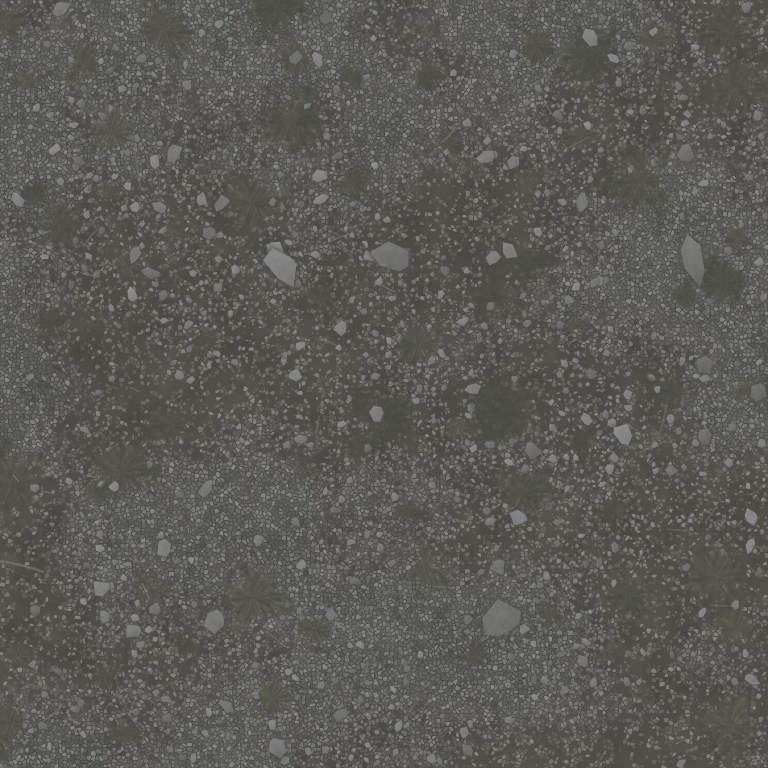
A WebGL 2 fragment shader for this texture:

```glsl
#version 300 es
precision highp float;
precision highp int;
// Stony ground seen from above: fine cellular grit over dark soil, scattered
// angular pebbles in several sizes, soft tufts of olive moss with radial
// blades, and thin twigs. Every part is scattered on jittered grids.

#define GRIT_CELLS 185.0
#define PATCH_SCALE 6.0
#define MOSS_CELLS 11.0
#define MOSS_DENSITY 0.62
#define SOIL_COLOR vec3(0.308, 0.306, 0.297)
#define GRIT_DARK vec3(0.365, 0.362, 0.352)
#define GRIT_LIGHT vec3(0.520, 0.518, 0.510)
#define STONE_DARK vec3(0.395, 0.395, 0.390)
#define STONE_LIGHT vec3(0.545, 0.548, 0.548)
#define MOSS_DARK vec3(0.292, 0.292, 0.272)
#define MOSS_LIGHT vec3(0.378, 0.375, 0.318)

uniform vec2 u_resolution;
out vec4 fragColor;

const float TAU = 6.2831853;

// Integer hash: three values in 0..1 per cell and seed
vec3 hash3(vec2 cell, int seed) {
  uvec3 v = uvec3(ivec3(ivec2(cell), seed)) * 1664525u + 1013904223u;
  v.x += v.y * v.z; v.y += v.z * v.x; v.z += v.x * v.y;
  v ^= v >> 16u;
  v.x += v.y * v.z; v.y += v.z * v.x; v.z += v.x * v.y;
  return vec3(v >> 8u) / 16777216.0;
}

float valueNoise(vec2 p, int seed) {
  vec2 i = floor(p), f = fract(p);
  f = f * f * (3.0 - 2.0 * f);
  float low = mix(hash3(i, seed).x, hash3(i + vec2(1, 0), seed).x, f.x);
  float high = mix(hash3(i + vec2(0, 1), seed).x, hash3(i + vec2(1, 1), seed).x, f.x);
  return mix(low, high, f.y);
}

float fbm(vec2 p, int seed) {
  float sum = 0.0, amp = 0.52;
  for (int k = 0; k < 4; k++) {
    sum += amp * valueNoise(p, seed + k);
    p = mat2(1.6, 1.2, -1.2, 1.6) * p;
    amp *= 0.52;
  }
  return sum;
}

mat2 rotation(float a) { return mat2(cos(a), sin(a), -sin(a), cos(a)); }

// Fine grit: grains thin out to bare soil where 'cover' is low
vec3 grit(vec2 p, float cover) {
  vec2 g = p * GRIT_CELLS, base = floor(g);
  float near = 9.0, second = 9.0;
  vec3 id = vec3(0.0);
  for (int n = 0; n < 9; n++) {
    vec2 cell = base + vec2(n % 3 - 1, n / 3 - 1);
    vec3 h = hash3(cell, 11);
    float d = length(g - cell - h.xy);
    if (d < near) { second = near; near = d; id = hash3(cell, 12); }
    else second = min(second, d);
  }
  float threshold = mix(0.68, 0.0, cover);
  float grain = smoothstep(threshold - 0.12, threshold + 0.12, id.x)
              * smoothstep(0.0, 0.38, second - near);
  return mix(SOIL_COLOR, mix(GRIT_DARK, GRIT_LIGHT, id.y * id.y), grain);
}

// Irregular convex stones, clustered by noise, with a soft contact shadow
void addStones(inout vec3 col, vec2 p, float cells, float density, int seed) {
  vec2 g = p * cells, base = floor(g);
  float px = cells / u_resolution.y;
  for (int n = 0; n < 9; n++) {
    vec2 cell = base + vec2(n % 3 - 1, n / 3 - 1);
    vec3 h = hash3(cell, seed), look = hash3(cell, seed + 1);
    float cluster = smoothstep(0.25, 0.75, valueNoise(cell / cells * 7.0, 31));
    if (h.z > density * (0.35 + 1.3 * cluster)) continue;
    vec2 offset = g - cell - mix(vec2(0.2), vec2(0.8), h.xy);
    vec2 q = rotation(look.x * TAU) * offset * vec2(1.0, 1.0);
    q.y *= 1.0 + 0.7 * look.z;
    float radius = mix(0.17, 0.42, look.y * look.y), d = -1.0;
    for (int k = 0; k < 6; k++) {
      vec3 side = hash3(cell, seed + 2 + k);
      float a = (float(k) + 0.7 * side.x) * TAU / 6.0;
      d = max(d, dot(q, vec2(cos(a), sin(a))) - radius * (0.7 + 0.35 * side.y));
    }
    float shadow = 1.0 - smoothstep(0.0, 0.10 + px, d);
    col = mix(col, SOIL_COLOR, 0.5 * shadow);
    vec3 stone = mix(STONE_DARK, STONE_LIGHT, 0.2 + 0.8 * hash3(cell, seed + 9).x);
    stone += 0.03 * dot(offset, vec2(-0.6, 0.8)) / radius;
    stone += 0.07 * (fbm(p * 130.0, 41) - 0.5);
    col = mix(col, stone, 0.92 * (1.0 - smoothstep(-px, 0.6 * px, d)));
  }
}

// Moss tufts: ragged soft discs combed by blades running outward
void addMoss(inout vec3 col, vec2 p) {
  vec2 g = p * MOSS_CELLS, base = floor(g);
  float ragged = fbm(p * 45.0, 51) - 0.5;
  for (int n = 0; n < 9; n++) {
    vec2 cell = base + vec2(n % 3 - 1, n / 3 - 1);
    vec3 h = hash3(cell, 61), look = hash3(cell, 62);
    if (h.z > MOSS_DENSITY) continue;
    vec2 q = g - cell - h.xy;
    float dist = length(q * vec2(1.0, 0.9 + 0.5 * look.z));
    float radius = mix(0.22, 0.62, look.x * look.x);
    float blades = valueNoise(vec2(atan(q.y, q.x) * 8.0, dist * 9.0), 63);
    float reach = dist / radius + 1.5 * ragged + 0.35 * (blades - 0.5);
    float mask = 1.0 - smoothstep(0.35, 1.0, reach);
    float tone = clamp(blades * (0.3 + 0.9 * look.y) + 0.6 * ragged, 0.0, 1.0);
    col = mix(col, mix(MOSS_DARK, MOSS_LIGHT, tone), 0.88 * mask);
  }
}

// Thin bent twigs and dry stalks
void addTwigs(inout vec3 col, vec2 p, float cells, float density, int seed) {
  vec2 g = p * cells, base = floor(g);
  float px = cells / u_resolution.y;
  for (int n = 0; n < 9; n++) {
    vec2 cell = base + vec2(n % 3 - 1, n / 3 - 1);
    vec3 h = hash3(cell, seed), look = hash3(cell, seed + 1);
    if (h.z > density) continue;
    vec2 q = rotation(look.x * TAU) * (g - cell - h.xy);
    q.y += 0.5 * (look.z - 0.5) * q.x * q.x;
    q.x -= clamp(q.x, -0.45 * look.y, 0.45 * look.y);
    float mask = 1.0 - smoothstep(0.0, 0.012 + px, length(q));
    col = mix(col, mix(SOIL_COLOR, STONE_LIGHT * vec3(0.95, 0.92, 0.86), look.z), 0.65 * mask);
  }
}

void main() {
  vec2 p = gl_FragCoord.xy / u_resolution.y;

  // Ground with broad bare and gritty patches
  float cover = smoothstep(0.30, 0.62, fbm(p * PATCH_SCALE, 21));
  vec3 col = grit(p, cover);
  col += 0.07 * (fbm(p * 28.0, 71) - 0.5);
  col *= mix(vec3(1.02, 1.0, 0.97), vec3(1.0), cover);

  // Scattered parts from small to large
  addStones(col, p, 105.0, 0.38, 100);
  addStones(col, p, 58.0, 0.24, 120);
  addMoss(col, p);
  addTwigs(col, p, 26.0, 0.16, 200);
  addStones(col, p, 32.0, 0.13, 140);
  addStones(col, p, 13.0, 0.06, 160);
  addTwigs(col, p, 8.0, 0.14, 220);

  fragColor = vec4(max(col, vec3(0.28, 0.28, 0.265)), 1.0);
}
```
